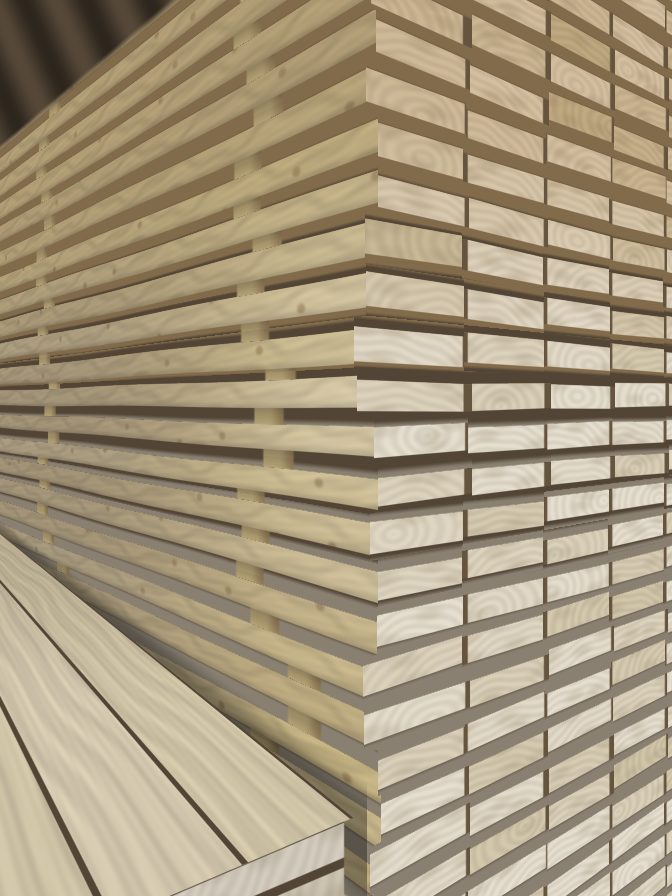
Reproduce this texture procedurally as a WebGL 2 fragment shader.

```glsl
#version 300 es
precision highp float;
uniform vec2 u_resolution;
out vec4 fragColor;
#define HORIZON 0.55
#define CORNER 0.41
#define LEFT_REACH 0.749
#define RIGHT_REACH 1.0
#define PITCH_ABOVE 0.0575
#define PITCH_BELOW 0.0535
#define THICKNESS 0.64
#define COLUMN 0.125
#define STICKER_START 1.16
#define STICKER_STEP 0.725
#define PLANK_WIDTH 0.37
#define PLANK_EDGE 1.24
const vec3 PALE = vec3(0.89, 0.86, 0.80), TAN = vec3(0.77, 0.70, 0.51);
const vec3 SAND = vec3(0.65, 0.60, 0.50), BROWN = vec3(0.51, 0.42, 0.29);
const vec3 SHADE = vec3(0.32, 0.27, 0.21), GREY = vec3(0.50, 0.47, 0.43);

float hash(vec2 p) {
  p = fract(p * vec2(0.1031, 0.1137) + 0.37);
  p += dot(p, p.yx + 33.33);
  return fract((p.x + p.y) * p.x * 7.3);
}
// Cellular distance, used for knots and stains
float cellular(vec2 p) {
  float nearest = 2.0;
  for (int j = -1; j <= 1; j++)
    for (int i = -1; i <= 1; i++) {
      vec2 c = floor(p) + vec2(i, j);
      nearest = min(nearest, length(p - c - vec2(hash(c), hash(c + 41.0))));
    }
  return nearest;
}
// Layered sines running along x
float grain(vec2 p, float seed) {
  float bend = sin(p.x * 1.7 + seed * 6.3) + 0.5 * sin(p.x * 4.3 + p.y * 2.0 + seed * 19.0);
  return 0.5 * sin(p.y * 8.0 + bend * 2.0) + 0.3 * sin(p.y * 19.0 + bend * 3.0)
       + 0.2 * sin(p.y * 31.0 + p.x * 5.0);
}
float band(float x, float lo, float hi, float soft) {
  return smoothstep(lo - soft, lo + soft, x) * (1.0 - smoothstep(hi - soft, hi + soft, x));
}
vec3 sawnEnd(vec2 p, float seed) {
  vec2 heart = vec2(seed * 2.4, fract(seed * 17.0) * 3.0 - 2.2);
  float r = length(p - heart) + 0.05 * sin(p.x * 5.0 + seed * 30.0);
  vec3 color = mix(PALE, mix(TAN, SAND, 0.3), 0.55 * pow(fract(seed * 7.0), 2.5));
  color *= 0.985 + 0.03 * sin(r * 20.0);
  float stain = cellular(p * vec2(0.8, 1.2) + seed * 90.0);
  return mix(color, SAND, 0.28 * (1.0 - smoothstep(0.05, 0.45, stain)));
}
// Space between two rows: undersides above eye level, tops below it
vec3 gapColor(float g, float v) {
  float open = clamp(abs(v) * 3.0, 0.0, 0.85);
  if (v > 0.0) return mix(SHADE, BROWN, smoothstep(0.7 - open, 1.0 - open, g));
  return mix(mix(SAND, GREY, 0.75), SHADE, smoothstep(open - 0.1, open + 0.35, g));
}
vec3 longFace(vec2 p, float t, float lift, float f, float seed, float v) {
  float lit = smoothstep(0.12, 0.42, p.x) * smoothstep(0.45, 0.0, abs(v));
  vec3 face = mix(TAN, PALE, 0.2 * seed + 0.3 * lit);
  face = mix(face, SAND, 0.95 * smoothstep(0.36, 0.06, p.x) * smoothstep(0.5, 0.0, v));
  face = mix(face, BROWN, 0.25 * smoothstep(0.1, 0.5, v) + 0.2 * fract(seed * 11.0) * (1.0 - lit));
  face *= 0.99 + 0.06 * grain(vec2(t * 14.0, f), seed);
  float knot = cellular(vec2(t * 7.0, lift * 0.5));
  return mix(face, BROWN, 0.5 * (1.0 - smoothstep(0.02, 0.08, knot)));
}
vec3 stack(vec2 p, float px) {
  float sLeft = 1.0 + (p.x - CORNER) / LEFT_REACH, sRight = 1.0 - (p.x - CORNER) / RIGHT_REACH;
  float y = p.y - HORIZON, pitch = y > 0.0 ? PITCH_ABOVE : PITCH_BELOW;
  float rowGuess = floor(y / (min(sLeft, sRight) * pitch) + 0.3);
  bool onLeft = p.x < CORNER + 0.03 * (hash(vec2(rowGuess, 7.0)) - 0.5);
  float s = onLeft ? sLeft : sRight, t = onLeft ? 1.0 / s : 1.0 / s - 1.0;
  float v = y / s, lift = v / pitch + 0.3, row = floor(lift), f = lift - row;
  float column = onLeft ? -1.0 : max(floor(t / COLUMN + 0.12 * (hash(vec2(row, 3.0)) - 0.5)), 0.0);
  float seed = hash(vec2(row, column) * 3.1 + 11.0), soft = 0.8 * px / (s * pitch);
  float u = t / COLUMN - column, tilt = 0.12 * (fract(seed * 5.0) - 0.5) * (u - 0.5);
  float low = 0.08 + 0.15 * seed + (onLeft ? 0.02 * sin(t * 9.0 + row) : tilt);
  float high = low + THICKNESS + 0.08 * (fract(seed * 13.0) - 0.5);
  float wood = band(f, low, high, soft), g = fract(f - high) / (1.0 - high + low);
  vec3 color = gapColor(g, v);
  if (onLeft) {
    // Spacer blocks in the gaps
    float along = t - STICKER_START + 0.12 * (hash(vec2(floor(lift - 0.5), 23.0)) - 0.5);
    along -= STICKER_STEP * floor(along / STICKER_STEP + 0.5);
    vec3 block = mix(TAN, BROWN, 0.25 + 0.5 * smoothstep(0.0, -0.03, along)) * (1.0 - 0.2 * g);
    color = mix(color, block, band(along, -0.03, 0.03, 0.003));
    // Long faces, shaded along their lower edge
    vec3 face = longFace(p, t, lift, f, seed, v) * (0.87 + 0.13 * smoothstep(low, low + 0.2, f));
    color = mix(color, face, wood);
    // Dim rafters beyond the top of the stack
    vec3 rafters = SHADE * (0.8 + 0.25 * sin(p.x * 90.0 + p.y * 40.0));
    return mix(color, rafters, smoothstep(0.62, 0.64, v));
  }
  float side = band(u, column < 0.5 ? -1.0 : 0.01, 0.95 + 0.05 * seed, px / (s * s * COLUMN));
  vec3 face = sawnEnd(vec2(u * 2.4, (f - low) / THICKNESS), seed);
  face *= mix(vec3(1.0), vec3(0.92, 0.86, 0.77), smoothstep(0.0, 0.4, v));
  return mix(color, mix(mix(SHADE, BROWN, 0.4), face, side), wood);
}
void main() {
  vec2 p = gl_FragCoord.xy / u_resolution * vec2(0.75, 1.0);
  float px = 1.0 / u_resolution.y;
  vec3 color = stack(p, px);
  // Wide planks on the ground, fanning out from their vanishing point
  float depth = max(0.531 - p.y, 0.001), a = (p.x + 0.156) / depth;
  float endLine = 0.03 + (p.x - 0.26) * 0.427, soft = px / (depth * PLANK_WIDTH);
  float plank = (PLANK_EDGE - a) / PLANK_WIDTH, id = floor(plank);
  if (p.x < CORNER) color *= 1.0 - 0.35 * band(a, PLANK_EDGE - 0.2, PLANK_EDGE + 0.1, 0.08);
  vec3 top = mix(TAN, PALE, 0.5 + 0.3 * hash(vec2(id, 5.0)));
  top = mix(top, SAND, 0.15 + 0.5 * smoothstep(0.2, 0.42, p.y));
  top *= 0.99 + 0.07 * grain(vec2(1.2 / depth, fract(plank) * 2.5), hash(vec2(id, 9.0)));
  top = mix(SHADE, top, band(fract(plank), 0.03, 0.98, soft));
  color = mix(color, top, smoothstep(-soft, soft, plank) * smoothstep(-px, px, p.y - endLine));
  // Sawn ends of the ground planks
  float layer = (endLine - p.y) / 0.05;
  vec3 ends = sawnEnd(vec2(p.x * 20.0, fract(layer)), 0.3 + 0.2 * fract(floor(layer) * 0.4));
  ends = mix(SHADE, ends * 0.92, band(fract(layer), 0.02, 0.8, px / 0.05));
  color = mix(color, ends, smoothstep(-px, px, endLine - p.y) * smoothstep(-px, px, 0.384 - p.x));
  fragColor = vec4(color, 1.0);
}
```
